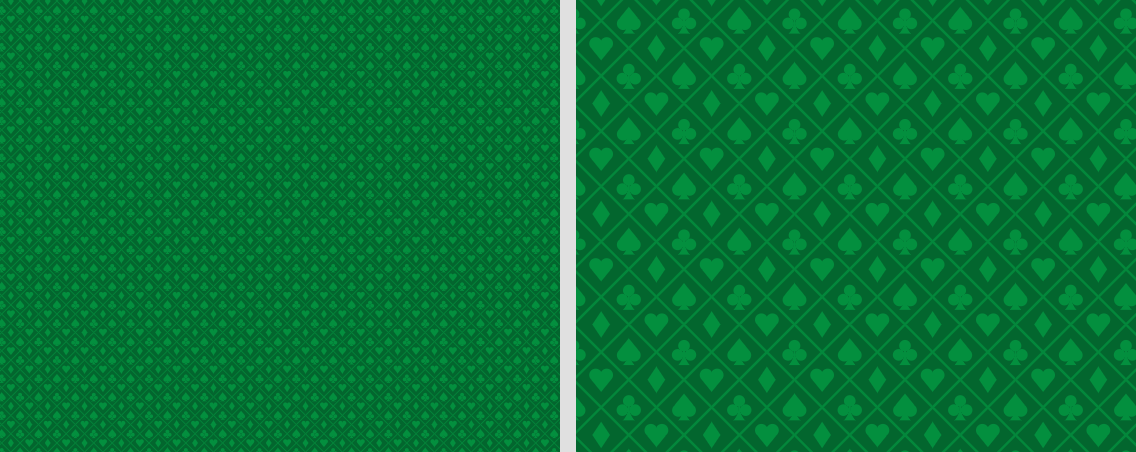
Left: the whole. Right: its middle third, enlarged.
This pattern is drawn by a WebGL 1 fragment shader. Its source:

```glsl
precision highp float;

uniform vec2 u_resolution;

float heart(vec2 p) {
  p.x = abs(p.x);
  vec2 lobe = p - vec2(0.1, 0.085);
  float wedge = dot(p - vec2(0.0, -0.22), vec2(0.775, -0.632));
  float cap = dot(lobe, vec2(0.632, 0.775)) + 0.03;
  return min(length(lobe) - 0.115, max(wedge, cap));
}

float diamond(vec2 p) {
  return dot(abs(p), vec2(0.832, 0.555)) - 0.133;
}

// Narrow foot that flares towards its flat base
float stem(vec2 p) {
  float flare = max(-p.y - 0.04, 0.0);
  float side = abs(p.x) - 0.02 - 2.2 * flare * flare;
  return max(side, max(-p.y - 0.235, p.y - 0.04));
}

float spade(vec2 p) {
  return min(heart(vec2(p.x, 0.03 - p.y)), stem(p));
}

float club(vec2 p) {
  float top = length(p - vec2(0.0, 0.115)) - 0.105;
  float sides = length(vec2(abs(p.x), p.y) - vec2(0.115, -0.05)) - 0.105;
  return min(min(top, sides), stem(p));
}

float coverage(float dist, float pixel) {
  return clamp(0.5 - dist / pixel, 0.0, 1.0);
}

void main() {
  // One unit is the width of a lozenge
  float pixel = 30.41 / u_resolution.x;
  vec2 p = gl_FragCoord.xy * pixel - vec2(1.592, 0.49);

  // Diagonal axes turn the lozenges into unit squares
  vec2 diagonal = vec2(p.x + p.y, p.x - p.y);
  vec2 cell = floor(diagonal + 0.5);
  vec2 f = diagonal - cell;
  vec2 local = 0.5 * vec2(f.x + f.y, f.x - f.y);

  // Suits alternate along both diagonals
  vec2 odd = mod(cell, 2.0);
  float suit;
  if (odd.x < 0.5) {
    suit = odd.y < 0.5 ? heart(local) : club(local);
  } else {
    suit = odd.y < 0.5 ? spade(local) : diamond(local);
  }

  // Trellis along the cell borders
  float border = (0.5 - max(abs(f.x), abs(f.y))) * 0.7071;

  vec3 color = vec3(0.01, 0.40, 0.18);
  color = mix(color, vec3(0.01, 0.53, 0.23), coverage(border - 0.022, pixel));
  color = mix(color, vec3(0.01, 0.56, 0.245), coverage(suit, pixel));
  gl_FragColor = vec4(color, 1.0);
}
```
